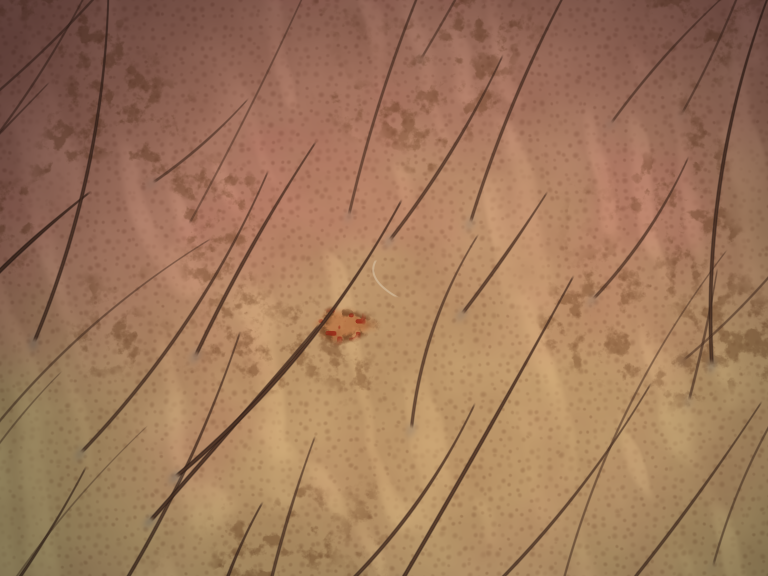
This texture is drawn by a WebGL 1 fragment shader. Its source:

```glsl
precision highp float;
// Close-up of skin: a pink to olive ground with pale streaks, pigment dots,
// a small speckled lesion and dark curved hairs under a soft vignette.
// Noise and cells build the skin; each hair is a hashed, bent, tapered stroke.
uniform vec2 u_resolution;

#define HAIR_COUNT 36
#define HAIR_WIDTH 0.0036
#define HAIR_BEND 0.24
#define DOT_DENSITY 60.0
#define DOT_STRENGTH 0.13
#define STREAK_STRENGTH 0.10
#define BLOTCH_STRENGTH 0.15
#define LIGHT_CENTER vec2(0.73, 0.43)
#define LESION_CENTER vec2(0.60, 0.436)

const vec3 PINK = vec3(0.725, 0.510, 0.415);
const vec3 YELLOW = vec3(0.745, 0.595, 0.415);
const vec3 PIGMENT = vec3(0.42, 0.25, 0.13);
const vec3 HAIR_DARK = vec3(0.20, 0.125, 0.095);
const vec3 HAIR_LIGHT = vec3(0.37, 0.24, 0.17);
const vec3 ROOT_GREY = vec3(0.52, 0.47, 0.43);

float hash(vec2 p) {
  vec3 q = fract(p.xyx * 0.1031);
  q += dot(q, q.yzx + 33.33);
  return fract((q.x + q.y) * q.z);
}

float noise(vec2 p) {
  vec2 i = floor(p), f = fract(p);
  f = f * f * (3.0 - 2.0 * f);
  return mix(mix(hash(i), hash(i + vec2(1, 0)), f.x),
             mix(hash(i + vec2(0, 1)), hash(i + vec2(1, 1)), f.x), f.y);
}

float fbm(vec2 p) {
  float sum = 0.0, amp = 0.533;
  for (int i = 0; i < 4; i++) {
    sum += amp * noise(p);
    p = mat2(1.6, 1.2, -1.2, 1.6) * p + 7.3;
    amp *= 0.5;
  }
  return sum;
}

// Soft spot in each jittered cell
float pigmentDots(vec2 p) {
  vec2 cell = floor(p);
  float spot = 0.0;
  for (int y = -1; y <= 1; y++) {
    for (int x = -1; x <= 1; x++) {
      vec2 id = cell + vec2(x, y);
      vec2 jitter = vec2(hash(id), hash(id + 57.0)) * 0.7 + 0.15;
      float size = mix(0.25, 0.48, hash(id + 91.0));
      float d = length(p - id - jitter);
      spot = max(spot, (1.0 - smoothstep(0.05, size, d)) * (0.4 + 0.6 * hash(id + 13.0)));
    }
  }
  return spot;
}

vec3 skin(vec2 p) {
  float broad = fbm(p * 3.2 + 4.0);
  float fine = fbm(p * 11.0 + 21.0);
  float warm = smoothstep(0.25, 0.85, p.y - 0.22 * (p.x - 0.67) + 0.5 * (broad - 0.5));
  vec3 col = mix(YELLOW, PINK, warm);

  // Flushed and brownish patches
  float flush = smoothstep(0.5, 0.75, fbm(p * 4.5 + 31.0));
  col = mix(col, vec3(0.75, 0.46, 0.40), 0.4 * flush * (0.3 + 0.7 * warm));
  col *= 1.0 + BLOTCH_STRENGTH * (vec3(0.7, 1.0, 1.1) * (fine - 0.5) + 0.6 * (broad - 0.5));

  // Pale streaks leaning left, then the dot pattern
  vec2 lean = vec2(p.x + 0.28 * p.y, p.y);
  float streak = smoothstep(0.58, 0.9, noise(lean * vec2(26.0, 6.0) + 3.0 * broad));
  col *= 1.0 + STREAK_STRENGTH * streak * vec3(0.8, 1.0, 1.1);
  float dots = pigmentDots(p * DOT_DENSITY + 0.6 * fine);
  col *= 1.0 - DOT_STRENGTH * dots * (1.0 - 0.6 * streak) * vec3(0.8, 1.1, 1.25);

  // Scattered brown speckles
  float area = smoothstep(0.56, 0.72, fbm(p * 5.0 + 63.0));
  float speck = smoothstep(0.5, 0.72, fbm(p * 48.0));
  return mix(col, PIGMENT, 0.4 * area * speck);
}

// Orange patch ringed by crusty pigment, with small red points
vec3 addLesion(vec3 col, vec2 p) {
  vec2 q = (p - LESION_CENTER) * vec2(0.75, 1.2);
  float r = length(q) + 0.025 * (fbm(p * 30.0) - 0.5);
  float body = 1.0 - smoothstep(0.018, 0.042, r);
  col = mix(col, vec3(0.73, 0.42, 0.22), 0.6 * body);
  float rim = smoothstep(0.012, 0.026, r) * (1.0 - smoothstep(0.026, 0.044, r));
  col = mix(col, PIGMENT, 0.75 * rim * smoothstep(0.42, 0.65, fbm(p * 70.0 + 9.0)));
  float red = smoothstep(0.68, 0.82, noise(p * 95.0 + 5.0)) * body;
  return mix(col, vec3(0.58, 0.11, 0.06), 0.75 * red);
}

// One hair: bent stroke with a blunt grey root and a thin tip
vec3 addHair(vec3 col, vec2 p, float id, float px) {
  vec2 spread = fract(vec2(0.7549, 0.5698) * id + vec2(0.31, 0.17));
  vec2 center = vec2(1.46 * pow(spread.x, 1.2) - 0.06, 1.1 * spread.y - 0.05);
  float weight = hash(vec2(id, 3.0));
  float angle = mix(0.72, 1.42, hash(vec2(id, 11.0)));
  angle = mix(angle, -0.16, step(0.94, hash(vec2(id, 19.0))));
  float halfLen = mix(0.10, 0.37, hash(vec2(id, 29.0)));
  float bend = HAIR_BEND * (hash(vec2(id, 37.0)) - 0.5);

  vec2 along = vec2(cos(angle), sin(angle));
  vec2 q = vec2(dot(p - center, along), dot(p - center, vec2(-along.y, along.x)));
  float s = q.x / halfLen;
  float d = abs(q.y - bend * halfLen * s * s) / sqrt(1.0 + 4.0 * bend * bend * s * s);
  float width = HAIR_WIDTH * mix(0.32, 1.0, weight) * mix(1.0, 0.4, smoothstep(-0.2, 1.0, s));

  float root = length((q - vec2(-halfLen, bend * halfLen)) / vec2(0.014, 0.009));
  col = mix(col, ROOT_GREY, 0.5 * weight * exp(-root * root));
  float soft = px * 0.7 + 0.0006;
  float cover = 1.0 - smoothstep(width - soft, width + soft, d);
  cover *= 1.0 - smoothstep(halfLen - 0.012, halfLen, abs(q.x));
  vec3 tone = mix(HAIR_LIGHT, HAIR_DARK, 0.35 * weight + 0.65 * smoothstep(0.1, 0.9, d / width));
  return mix(col, tone, cover * mix(0.6, 0.95, weight));
}

void main() {
  float px = 1.0 / u_resolution.y;
  vec2 p = gl_FragCoord.xy * px;
  vec3 col = addLesion(skin(p), p);

  // Fine white curl beside the lesion
  float rise = p.y - 0.532;
  float curl = abs(p.x - 0.648 - 18.0 * rise * rise) / sqrt(1.0 + 1296.0 * rise * rise);
  float curlEnds = smoothstep(0.482, 0.488, p.y) * (1.0 - smoothstep(0.545, 0.55, p.y));
  col = mix(col, vec3(0.83, 0.74, 0.62), 0.7 * curlEnds * (1.0 - smoothstep(0.0005, 0.0012 + px, curl)));

  for (int i = 0; i < HAIR_COUNT; i++) col = addHair(col, p, float(i), px);

  // Vignette: plum above, olive below
  float shade = smoothstep(0.22, 0.95, length((p - LIGHT_CENTER) * vec2(0.92, 1.05)));
  vec3 dim = mix(vec3(0.60, 0.68, 0.68), vec3(0.50, 0.47, 0.53), smoothstep(0.2, 0.8, p.y));
  gl_FragColor = vec4(col * mix(vec3(1.0), dim, shade), 1.0);
}
```
